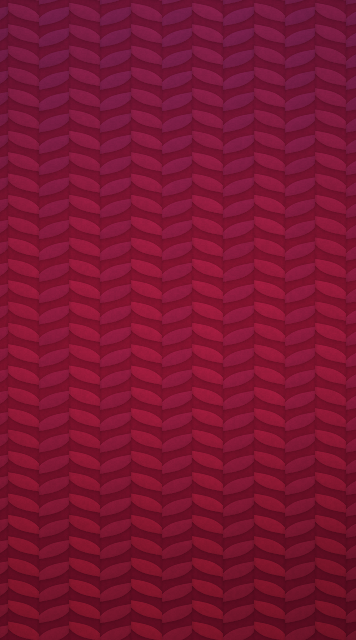
Write a WebGL 1 fragment shader that draws this pattern.

```glsl
precision highp float;
// Embossed crimson herringbone of curved leaves, with a soft colour fade and fine paper grain.

uniform vec2 u_resolution;

// Layout, in units of the canvas height
const float ROWS = 30.0;
const float COLUMN_WIDTH = 0.04805;
const float COLUMN_START = 0.0122;
const float FALLING_PHASE = 0.42;   // leaf centre within a row
const float RISING_PHASE = 0.24;

// Leaf outline, in units of the row height
const float TIP = 0.45;
const float SLOPE = 0.25;
const float HOOK = 0.32;

// Relief and grain
const float SHADOW_BELOW = 0.17;
const float SHADOW_ABOVE = 0.09;
const float CREASE = 0.07;
const float GRAIN_CELLS = 512.0;
const float GRAIN = 0.045;
const float LEAF_VARIATION = 0.025;

// Colours at the top, middle and bottom
const vec3 LEAF_TOP = vec3(0.50, 0.115, 0.275);
const vec3 LEAF_MID = vec3(0.615, 0.105, 0.238);
const vec3 LEAF_LOW = vec3(0.53, 0.085, 0.175);
const vec3 GROUND_TOP = vec3(0.44, 0.075, 0.205);
const vec3 GROUND_MID = vec3(0.525, 0.075, 0.185);
const vec3 GROUND_LOW = vec3(0.40, 0.05, 0.14);
const vec3 RISING_TINT = vec3(0.92, 1.02, 1.05);

float hash(vec2 p) {
  return fract(sin(dot(p, vec2(127.1, 311.7))) * 43758.5453);
}

float valueNoise(vec2 p) {
  vec2 cell = floor(p);
  vec2 f = fract(p);
  f = f * f * (3.0 - 2.0 * f);
  float low = mix(hash(cell), hash(cell + vec2(1.0, 0.0)), f.x);
  float high = mix(hash(cell + vec2(0.0, 1.0)), hash(cell + vec2(1.0, 1.0)), f.x);
  return mix(low, high, f.y);
}

// Upper edge of a leaf from its high end (t = 0) to its low end (t = 1)
float leafTop(float t) {
  return TIP - SLOPE * t - HOOK * t * t * t * t;
}

vec3 verticalFade(vec3 low, vec3 mid, vec3 top, float y) {
  vec3 lower = mix(low, mid, smoothstep(0.0, 0.5, y));
  return mix(lower, top, smoothstep(0.5, 1.0, y));
}

void main() {
  vec2 uv = gl_FragCoord.xy / u_resolution.y;
  float across = gl_FragCoord.x / u_resolution.x;

  // Alternate falling and rising columns
  float columnX = (uv.x - COLUMN_START) / COLUMN_WIDTH;
  float column = floor(columnX);
  float rising = mod(column, 2.0);
  float t = mix(fract(columnX), 1.0 - fract(columnX), rising);

  // Height above the lower edge of the nearest leaf below
  float bottom = -leafTop(1.0 - t);
  float thickness = leafTop(t) - bottom;
  float y = uv.y * ROWS - mix(FALLING_PHASE, RISING_PHASE, rising) - bottom;
  float row = floor(y);
  float rise = fract(y);

  // Leaf coverage
  float soft = max(ROWS / u_resolution.y, 0.05);
  float inside = min(rise, thickness - rise);
  float leaf = smoothstep(-0.5 * soft, 0.5 * soft, inside);
  leaf = max(leaf, smoothstep(0.5 * soft, 0.0, 1.0 - rise) * 0.5);

  // Colours, with a slight change from leaf to leaf
  vec3 leafColor = verticalFade(LEAF_LOW, LEAF_MID, LEAF_TOP, uv.y);
  leafColor *= mix(vec3(1.0), RISING_TINT, rising);
  leafColor *= 1.0 + LEAF_VARIATION * (hash(vec2(column, row)) - 0.5);
  leafColor *= 1.0 + 0.08 * (rise / thickness - 0.5);
  vec3 ground = verticalFade(GROUND_LOW, GROUND_MID, GROUND_TOP, uv.y);

  // Soft shadows cast on the ground
  float below = 1.0 - rise;
  float above = max(rise - thickness, 0.0);
  ground *= 1.0 - SHADOW_BELOW * exp(-below * 9.0);
  ground *= 1.0 - SHADOW_ABOVE * exp(-above * 16.0);
  vec3 color = mix(ground, leafColor, leaf);

  // Crease where columns meet
  float seam = min(t, 1.0 - t);
  color *= 1.0 - CREASE * (1.0 - smoothstep(0.0, 0.09, seam));

  // Gentle falloff towards the sides and lower right
  float side = 2.0 * across - 1.0;
  color *= 1.0 - 0.06 * side * side;
  color *= 1.0 - 0.10 * across * (1.0 - smoothstep(0.0, 0.45, uv.y));

  // Paper grain
  float grain = hash(floor(uv * GRAIN_CELLS)) + valueNoise(uv * GRAIN_CELLS * 0.4) - 1.0;
  color *= 1.0 + GRAIN * grain;
  gl_FragColor = vec4(color, 1.0);
}
```
